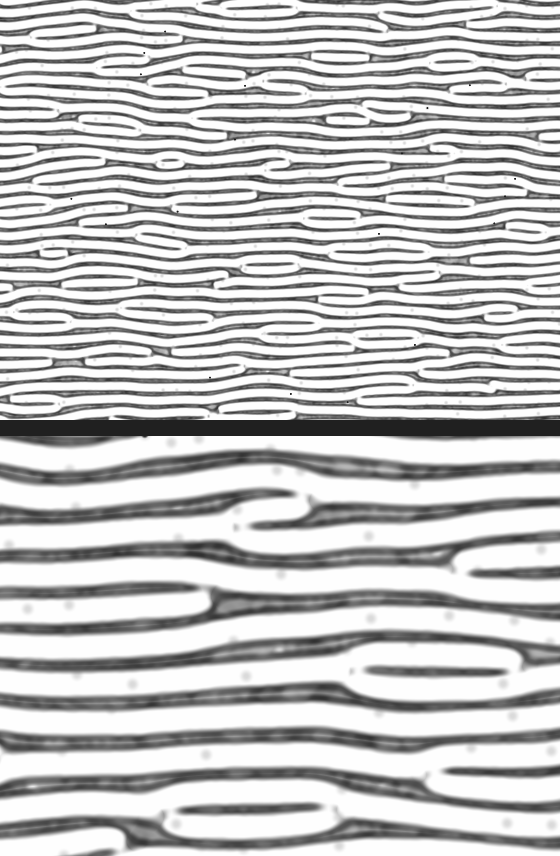
Top: the whole. Bottom: its middle third, enlarged.
Reproduce this pattern procedurally as a WebGL 1 fragment shader.

```glsl
precision highp float;

// Labyrinth of wavy, nearly horizontal white ridges with dark rimmed gaps.
// A stripe phase rising along y is threaded with phase vortices of alternating
// sign, where stripes fork and end. Phase over gradient gives ridge distance.

uniform vec2 u_resolution;

const float TAU = 6.2831853;
const float STRIPES = 33.0;               // ridges per canvas height
const vec2 VORTEX_CELL = vec2(0.13, 0.09); // mean spacing of stripe ends
const float CORE_RADIUS = 0.0085;         // rounding of stripe ends
const float RIDGE_EDGE = 0.232;           // start of the rim, in periods
const float RIM_END = 0.41;               // end of the rim, in periods
const float WHITE = 0.995;
const float RIM_TONE = 0.33;
const float GAP_TONE = 0.64;
const float MOTTLE = 0.24;
const float SPECK_CELL = 0.027;

vec2 hash2(vec2 p) {
  vec3 q = fract(vec3(p.xyx) * vec3(0.1031, 0.1030, 0.0973));
  q += dot(q, q.yzx + 33.33);
  return fract((q.xx + q.yz) * q.zy);
}

float valueNoise(vec2 p) {
  vec2 i = floor(p);
  vec2 f = fract(p);
  f = f * f * f * (f * (f * 6.0 - 15.0) + 10.0);
  float low = mix(hash2(i).x, hash2(i + vec2(1.0, 0.0)).x, f.x);
  float high = mix(hash2(i + vec2(0.0, 1.0)).x, hash2(i + 1.0).x, f.x);
  return mix(low, high, f.y);
}

// Gentle undulation shared by neighbouring stripes
float bend(vec2 p) {
  return 0.016 * valueNoise(p * vec2(4.5, 2.0) + 9.0)
       + 0.007 * valueNoise(p * vec2(14.0, 5.0) + 31.0);
}

// Distance from the nearest ridge line, in mean periods
float ridgeDistance(vec2 p) {
  const float STEP = 0.004;
  float k = TAU * STRIPES;
  float b = bend(p);
  float phase = k * (p.y + b);
  vec2 slope = vec2(bend(p + vec2(STEP, 0.0)), bend(p + vec2(0.0, STEP))) - b;
  vec2 gradient = k * (vec2(0.0, 1.0) + slope / STEP);
  float amplitude = 1.0;

  // Each vortex inserts or removes one stripe
  for (int j = -1; j < 13; j++) {
    for (int i = -1; i < 12; i++) {
      vec2 cell = vec2(float(i), float(j));
      vec2 d = p - (cell + hash2(cell + 23.0)) * VORTEX_CELL;
      float spin = 1.0 - 2.0 * mod(cell.x + cell.y + 4.0, 2.0);
      float r2 = dot(d, d) + 1e-7;
      float solid = 1.0 - exp(-r2 / (CORE_RADIUS * CORE_RADIUS));
      phase += spin * atan(d.y, d.x + 1e-7);
      gradient += spin * solid * vec2(-d.y, d.x) / r2;
      amplitude *= solid;
    }
  }
  float rate = clamp(length(gradient) / k, 0.74, 1.13);
  return acos(clamp(amplitude * cos(phase), -1.0, 1.0)) / (TAU * rate);
}

// Small scattered specks: x = faint smudges, y = rare dark dots
vec2 specks(vec2 p) {
  vec2 q = p / SPECK_CELL;
  vec2 cell = floor(q);
  vec2 chance = hash2(cell + 17.0);
  vec2 center = 0.25 + 0.5 * hash2(cell + 53.0);
  float r = length(q - cell - center);
  float smudge = step(chance.x, 0.22) * (1.0 - smoothstep(0.03, 0.24, r));
  float spot = step(chance.y, 0.01) * (1.0 - smoothstep(0.04, 0.13, r));
  return vec2(smudge, spot);
}

void main() {
  vec2 p = gl_FragCoord.xy / u_resolution.y;

  // Ridge profile with slightly rough edges
  vec2 tilted = mat2(0.8, 0.6, -0.6, 0.8) * p;
  float grain = valueNoise(tilted * 150.0 + 200.0) - 0.5;
  float patches = valueNoise(tilted.yx * 60.0 + 90.0) - 0.5;
  float d = ridgeDistance(p) + 0.02 * grain + 0.03 * patches;
  float gap = smoothstep(RIDGE_EDGE, RIM_END, d);

  // Dark rim, paler and mottled where the gap is wide
  float center = smoothstep(0.44, 0.6, d);
  float gapTone = mix(RIM_TONE, GAP_TONE, center);
  gapTone += MOTTLE * (0.5 * grain + 0.8 * patches);
  float tone = mix(WHITE, gapTone, gap);

  // Debris on the ridges and pale flecks in the gaps
  vec2 debris = specks(p);
  tone += debris.x * mix(-0.14, 0.25 * center, gap);
  tone = mix(tone, 0.12, debris.y);

  gl_FragColor = vec4(vec3(clamp(tone, 0.0, WHITE)), 1.0);
}
```
